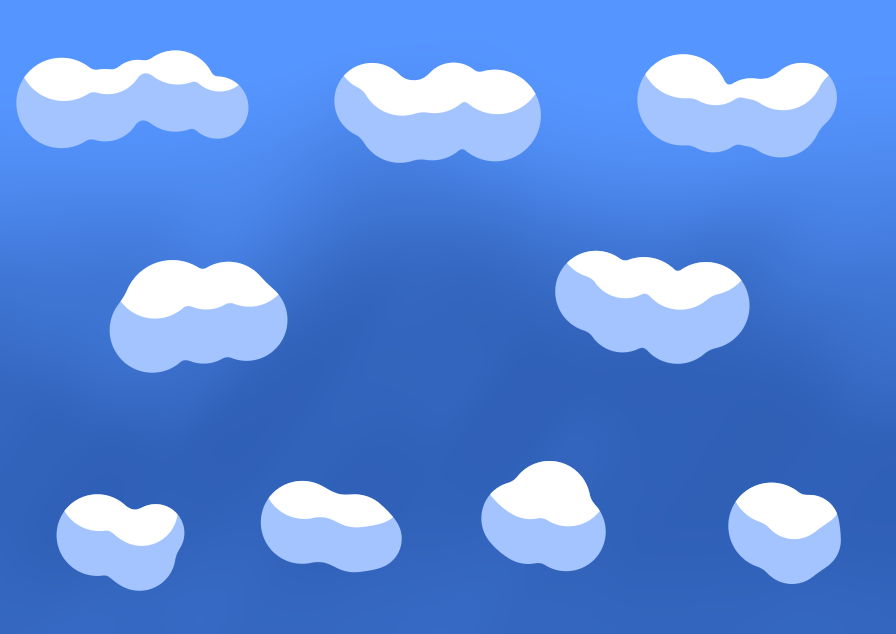
Reproduce this texture procedurally as a WebGL 1 fragment shader.

```glsl
precision highp float;
// Flat two-tone clouds in three rows over a softly mottled blue sky.
// Each cloud is a union of circles; its white cap is the overlap of that
// shape with a raised copy of itself. The sky is a gradient bent by noise.

uniform vec2 u_resolution;

const vec3 SKY_BRIGHT = vec3(0.335, 0.585, 1.0);
const vec3 SKY_DEEP = vec3(0.185, 0.375, 0.715);
const vec3 CLOUD_SHADE = vec3(0.64, 0.77, 1.0);
const vec3 CLOUD_CAP = vec3(1.0);

float hash(vec2 p) {
  vec3 q = fract(vec3(p.xyx) * 0.1031);
  q += dot(q, q.yzx + 33.33);
  return fract((q.x + q.y) * q.z);
}

// Value noise with a quintic fade, for soft blotches
float noise(vec2 p) {
  vec2 cell = floor(p);
  vec2 f = p - cell;
  f = f * f * f * (f * (f * 6.0 - 15.0) + 10.0);
  float low = mix(hash(cell), hash(cell + vec2(1.0, 0.0)), f.x);
  float high = mix(hash(cell + vec2(0.0, 1.0)), hash(cell + vec2(1.0)), f.x);
  return mix(low, high, f.y);
}

float smoothUnion(float a, float b, float k) {
  float h = max(k - abs(a - b), 0.0) / k;
  return min(a, b) - 0.25 * h * h * k;
}

float coverage(float dist, float pixel) {
  return clamp(0.5 - dist / pixel, 0.0, 1.0);
}

// Signed distance to a row of five uneven puffs
float cloudShape(vec2 p, float halfWidth, float radius, float seed) {
  float dist = 10.0;
  for (int i = 0; i < 5; i++) {
    float k = float(i);
    float along = k * 0.5 - 1.0;
    float drift = hash(vec2(seed, k + 3.0)) - 0.5;
    float lift = hash(vec2(seed + 7.0, k)) - 0.5;
    float size = radius * mix(0.78, 1.2, hash(vec2(k + 11.0, seed)));
    vec2 center = vec2(along * (halfWidth - radius) + drift * radius * 0.4,
                       lift * radius * 0.85);
    dist = smoothUnion(dist, length(p - center) - size, 0.008);
  }
  return dist;
}

vec3 paintCloud(vec3 color, vec2 p, float halfWidth, float radius,
                float seed, float pixel) {
  vec2 raise = vec2(0.06, 1.22) * radius;
  float body = cloudShape(p, halfWidth, radius, seed);
  float cap = max(body, cloudShape(p - raise, halfWidth, radius, seed));
  color = mix(color, CLOUD_SHADE, coverage(body, pixel));
  return mix(color, CLOUD_CAP, coverage(cap, pixel));
}

// Spreads a number of clouds across the width, with jittered place and size
vec3 paintRow(vec3 color, vec2 p, float aspect, float height, float count,
              float halfWidth, float radius, float seed, float pixel) {
  for (int i = 0; i < 4; i++) {
    float k = float(i);
    if (k >= count) break;
    float id = seed + k * 5.0;
    vec2 jitter = vec2(hash(vec2(id, 1.0)), hash(vec2(id, 2.0))) - 0.5;
    vec2 center = vec2((k + 0.5) / count * aspect, height);
    center += jitter * vec2(0.08, 0.07);
    float stretch = mix(0.85, 1.2, hash(vec2(id, 4.0)));
    color = paintCloud(color, p - center, halfWidth * stretch, radius, id, pixel);
  }
  return color;
}

// Bright above, deep below, with broad blotches and faint slanted streaks
vec3 skyColor(vec2 p) {
  float blotch = noise(p * vec2(2.6, 3.2) + 4.3) - 0.5;
  float fine = noise(p * 5.0 + 17.0) - 0.5;
  vec2 slanted = vec2(p.x * 0.8 - p.y * 0.6, p.x * 0.6 + p.y * 0.8);
  float streak = noise(slanted * vec2(9.0, 4.0) + 31.0);
  float light = smoothstep(0.36, 0.93, p.y + 0.26 * blotch + 0.08 * fine);
  light += 0.14 * streak * streak * (1.0 - light);
  light += 0.1 * (1.0 - smoothstep(0.0, 0.2, p.y));
  return mix(SKY_DEEP, SKY_BRIGHT, clamp(light, 0.0, 1.0));
}

void main() {
  vec2 p = gl_FragCoord.xy / u_resolution.y;
  float aspect = u_resolution.x / u_resolution.y;
  float pixel = 1.0 / u_resolution.y;

  vec3 color = skyColor(p);
  color = paintRow(color, p, aspect, 0.82, 3.0, 0.160, 0.061, 20.0, pixel);
  color = paintRow(color, p, aspect, 0.50, 2.0, 0.158, 0.070, 53.0, pixel);
  color = paintRow(color, p, aspect, 0.17, 4.0, 0.102, 0.058, 82.0, pixel);
  gl_FragColor = vec4(color, 1.0);
}
```
